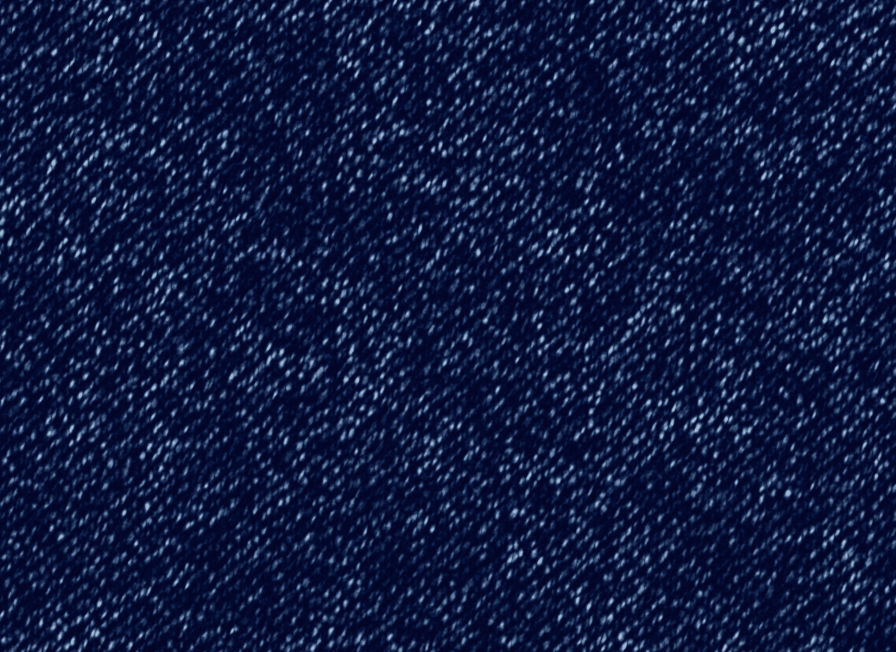
Write a WebGL 2 fragment shader that draws this texture.

```glsl
#version 300 es
precision highp float;

uniform vec2 u_resolution;
out vec4 fragColor;

vec3 hash3(vec2 p) {
  vec3 q = fract(vec3(p.xyx) * vec3(0.1031, 0.1030, 0.0973));
  q += dot(q, q.yxz + 33.33);
  return fract((q.xxy + q.yzz) * q.zyx);
}

vec2 gradientAt(vec2 cell) {
  float angle = 6.28318 * hash3(cell + 517.0).x;
  return vec2(cos(angle), sin(angle));
}

float gradientNoise(vec2 p) {
  vec2 i = floor(p), f = fract(p);
  vec2 u = f * f * f * (f * (f * 6.0 - 15.0) + 10.0);
  vec2 e = vec2(0.0, 1.0);
  float low = mix(dot(gradientAt(i), f), dot(gradientAt(i + e.yx), f - e.yx), u.x);
  float high = mix(dot(gradientAt(i + e), f - e), dot(gradientAt(i + 1.0), f - 1.0), u.x);
  return mix(low, high, u.y);
}

// Soft slanted flecks, one per warp crossing, stepped along the twill.
float twillFlecks(vec2 p, vec2 pitch, float slope, vec2 radius, vec2 axis) {
  float light = 0.0;
  float column = floor(p.x / pitch.x);
  for (int i = -1; i <= 1; i++) {
    float c = column + float(i);
    float x = (c + 0.5) * pitch.x;
    float row = floor((p.y - slope * x) / pitch.y);
    for (int j = -1; j <= 1; j++) {
      float r = row + float(j);
      vec3 shape = hash3(vec2(c, r) + 211.0);
      vec3 shift = hash3(vec2(r, c) + 739.0);
      vec2 center = vec2(x, slope * x + (r + 0.5) * pitch.y);
      center += (shift.xy - 0.5) * pitch * vec2(0.5, 0.4);
      vec2 d = p - center;
      vec2 local = vec2(d.x * axis.y - d.y * axis.x, dot(d, axis));
      local /= radius * mix(vec2(0.8), vec2(1.2), shape.yz);
      float strength = mix(0.2, 1.25, shape.x);
      light = max(light, strength * exp(-dot(local, local)));
    }
  }
  return light;
}

// Uneven dye in broad patches and smaller mottling.
float dyeWear(vec2 p) {
  return 1.0 + 0.34 * gradientNoise(p * 3.7 + 8.0)
             + 0.32 * gradientNoise(p * 10.0 + 31.0)
             + 0.30 * gradientNoise(p * 27.0 + 67.0);
}

vec3 indigo(float t) {
  vec3 color = mix(vec3(0.01, 0.02, 0.15), vec3(0.01, 0.04, 0.19), smoothstep(0.0, 0.18, t));
  color = mix(color, vec3(0.04, 0.10, 0.26), smoothstep(0.18, 0.36, t));
  color = mix(color, vec3(0.11, 0.18, 0.33), smoothstep(0.36, 0.54, t));
  color = mix(color, vec3(0.22, 0.31, 0.46), smoothstep(0.54, 0.75, t));
  color = mix(color, vec3(0.39, 0.49, 0.64), smoothstep(0.75, 1.0, t));
  return mix(color, vec3(0.62, 0.72, 0.83), smoothstep(1.0, 1.4, t));
}

void main() {
  vec2 p = gl_FragCoord.xy / u_resolution.y;

  // Slight wander of the yarns
  vec2 wander = vec2(gradientNoise(p * 21.0), gradientNoise(p * 21.0 + 90.0));
  vec2 cloth = p + 0.0035 * wander;

  float flecks = twillFlecks(cloth, vec2(0.0097, 0.0215), 0.85,
                             vec2(0.0040, 0.0083), normalize(vec2(0.42, 0.90)));

  // Fine fibre grain, stretched along the yarns
  vec2 fibre = vec2(p.x - 0.4 * p.y, p.y);
  float grain = gradientNoise(fibre * vec2(170.0, 105.0) + 13.0);
  float speck = gradientNoise(p * 190.0 + 57.0);

  float tone = flecks * dyeWear(p) * (1.0 + 0.5 * grain);
  tone += 0.20 * grain + 0.22 * speck;
  fragColor = vec4(indigo(tone), 1.0);
}
```
